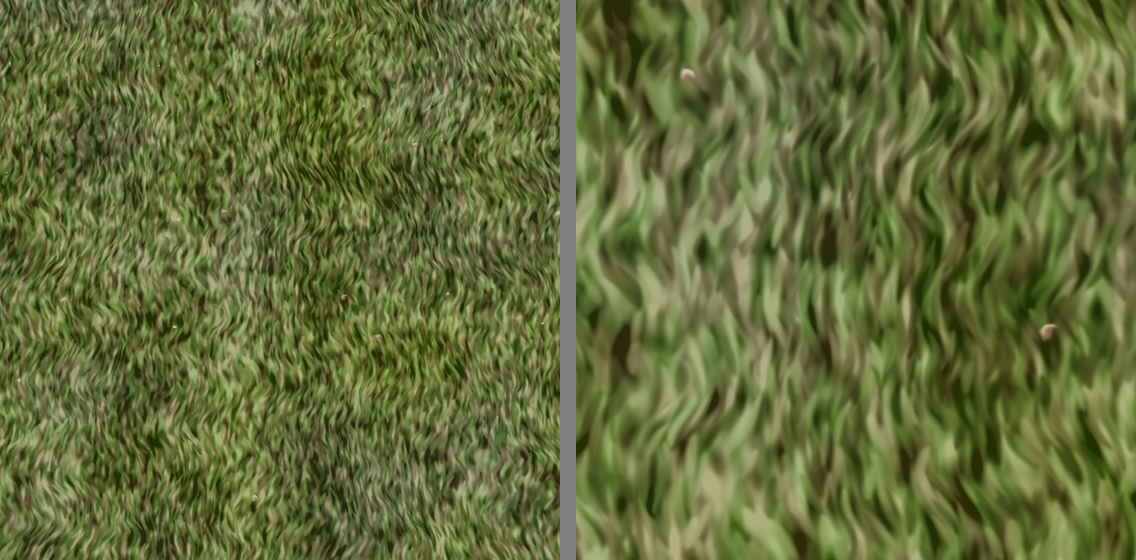
Left, the full canvas; right, a detail of the centre.
Write a three.js fragment shader that draws this texture.

```glsl
// Sunlit rough lawn seen at a slant: short soft blades in leaning tufts.
// Stretched gradient noise gives the fibres, two layers of tapered strokes
// give single blades; their summed tone is coloured by a ramp of greens.

#define PERSPECTIVE 0.22
#define LEAN 0.05
#define FIBRE_FREQ vec2(82.0, 30.0)
#define BLADE_CELL vec2(0.017, 0.026)
#define BLADE_WIDTH 0.0036
#define BLADE_LENGTH 0.021
#define BLADE_OPACITY 0.72
#define EDGE_SOFTNESS 0.0024
#define CONTRAST 1.2
#define FLECK_CELLS 13.0
#define FLECK_SHARE 0.2

varying vec2 vUv;

vec3 hash3(vec2 p) {
  vec3 q = fract(p.xyx * vec3(0.1031, 0.1030, 0.0973));
  q += dot(q, q.yxz + 33.33);
  return fract((q.xxy + q.yzz) * q.zyx);
}

float cornerSlope(vec2 cell, vec2 offset) {
  float angle = 6.2832 * hash3(cell).x;
  return dot(vec2(cos(angle), sin(angle)), offset);
}

// Gradient noise scaled to roughly unit variance
float noise(vec2 p) {
  vec2 i = floor(p), f = fract(p);
  vec2 u = f * f * f * (f * (f * 6.0 - 15.0) + 10.0);
  vec2 e = vec2(1.0, 0.0);
  float low = mix(cornerSlope(i, f), cornerSlope(i + e.xy, f - e.xy), u.x);
  float high = mix(cornerSlope(i + e.yx, f - e.yx), cornerSlope(i + 1.0, f - 1.0), u.x);
  return 4.6 * mix(low, high, u.y);
}

// Paints one layer of scattered, tapered blades over the tone
float paintBlades(float tone, vec2 p, float seed) {
  vec2 home = floor(p / BLADE_CELL);
  for (int y = -1; y <= 1; y++) {
    for (int x = -1; x <= 1; x++) {
      vec2 cell = home + vec2(float(x), float(y));
      vec3 place = hash3(cell + seed);
      vec3 look = hash3(cell + seed + 71.0);
      vec2 d = p - (cell + place.xy) * BLADE_CELL;
      float angle = (place.z - 0.5) * 1.0;
      float c = cos(angle), s = sin(angle);
      d = vec2(c * d.x - s * d.y, s * d.x + c * d.y);
      float along = d.y / (BLADE_LENGTH * mix(0.6, 1.0, look.x));
      float width = BLADE_WIDTH * mix(0.6, 1.1, look.y) * (1.0 - along * along);
      float mask = 1.0 - smoothstep(-EDGE_SOFTNESS, EDGE_SOFTNESS, abs(d.x) - width);
      mask *= 1.0 - smoothstep(0.6, 1.0, abs(along));
      float shade = mix(-1.6, 1.7, look.z) + 0.5 * along;
      tone = mix(tone, shade, mask * BLADE_OPACITY);
    }
  }
  return tone;
}

// Ramp from shaded roots to sunlit tips; dryness greys the lit greens
vec3 grassColour(float tone, float dryness) {
  vec3 root = vec3(0.19, 0.22, 0.06);
  vec3 shade = vec3(0.29, 0.32, 0.14);
  vec3 leaf = vec3(0.35, 0.40, 0.18);
  vec3 lit = mix(vec3(0.44, 0.49, 0.25), vec3(0.43, 0.45, 0.27), dryness);
  vec3 tip = vec3(0.55, 0.59, 0.37);
  vec3 glint = vec3(0.67, 0.69, 0.50);
  vec3 col = mix(root, shade, clamp((tone + 1.75) / 0.85, -0.5, 1.0));
  col = mix(col, leaf, clamp((tone + 0.9) / 0.7, 0.0, 1.0));
  col = mix(col, lit, clamp((tone + 0.2) / 0.75, 0.0, 1.0));
  col = mix(col, tip, clamp(tone - 0.55, 0.0, 1.0));
  return mix(col, glint, clamp((tone - 1.55) / 1.2, 0.0, 1.0));
}

// Sparse dry petals and straw, pale on top and pinkish below
vec3 addFlecks(vec3 col, vec2 p) {
  vec2 cell = floor(p * FLECK_CELLS);
  vec3 place = hash3(cell + 311.0);
  vec3 look = hash3(cell + 457.0);
  vec2 d = (fract(p * FLECK_CELLS) - mix(vec2(0.25), vec2(0.75), place.xy)) / FLECK_CELLS;
  d.y += 0.25 * d.x * (look.x - 0.5) + 0.0015 * noise(p * 110.0);
  vec2 size = mix(vec2(0.005, 0.008), vec2(0.012, 0.006), look.x * look.x);
  size *= mix(0.6, 1.1, look.y);
  float mask = 1.0 - smoothstep(0.35, 1.0, length(d / size));
  vec3 pink = vec3(0.62, 0.44, 0.34);
  vec3 pale = vec3(0.84, 0.80, 0.70);
  vec3 fleck = mix(pink, pale, smoothstep(-0.3, 0.5, d.y / size.y + look.z - 0.5));
  return mix(col, fleck, mask * step(place.z, FLECK_SHARE) * mix(0.5, 0.95, look.z));
}

void main() {
  // Shrink the blades with distance and bend the tufts sideways
  vec2 p = vec2((vUv.x - 0.5) * (1.0 + PERSPECTIVE * vUv.y),
                vUv.y * (1.0 + 0.5 * PERSPECTIVE * vUv.y)) + 3.0;
  vec2 ground = p;
  p.x += LEAN * noise(ground * vec2(3.5, 7.0)) / 4.6;
  p.x += 0.2 * LEAN * noise(ground * vec2(14.0, 24.0) + 9.0) / 4.6;

  // Fibres and blades, then broad light and dark tufts
  float tone = 0.75 * noise(p * FIBRE_FREQ) + 0.5 * noise(p * FIBRE_FREQ * 1.8 + 40.0);
  tone = paintBlades(tone, p, 11.0);
  tone = paintBlades(tone, p + 0.5 * BLADE_CELL, 163.0);
  tone += 0.25 * noise(p * FIBRE_FREQ * 1.3 + 70.0);
  tone += 0.28 * noise(ground * 6.0 + 5.0) + 0.3 * noise(ground * vec2(22.0, 17.0));

  // Hue drifts: dry against fresh patches, and warm brown stems
  float patchHue = noise(ground * 4.0 + 20.0);
  float stemHue = noise(p * FIBRE_FREQ * 0.8 + 90.0);
  float dryness = smoothstep(-1.0, 1.2, 0.6 * patchHue + 0.7 * stemHue);
  vec3 col = grassColour(tone * CONTRAST, dryness);
  col += 0.016 * patchHue * vec3(-0.2, -0.4, 1.0);
  col += 0.018 * stemHue * vec3(1.0, -0.4, 0.5);
  gl_FragColor = vec4(clamp(addFlecks(col, ground), 0.0, 1.0), 1.0);
}
```
